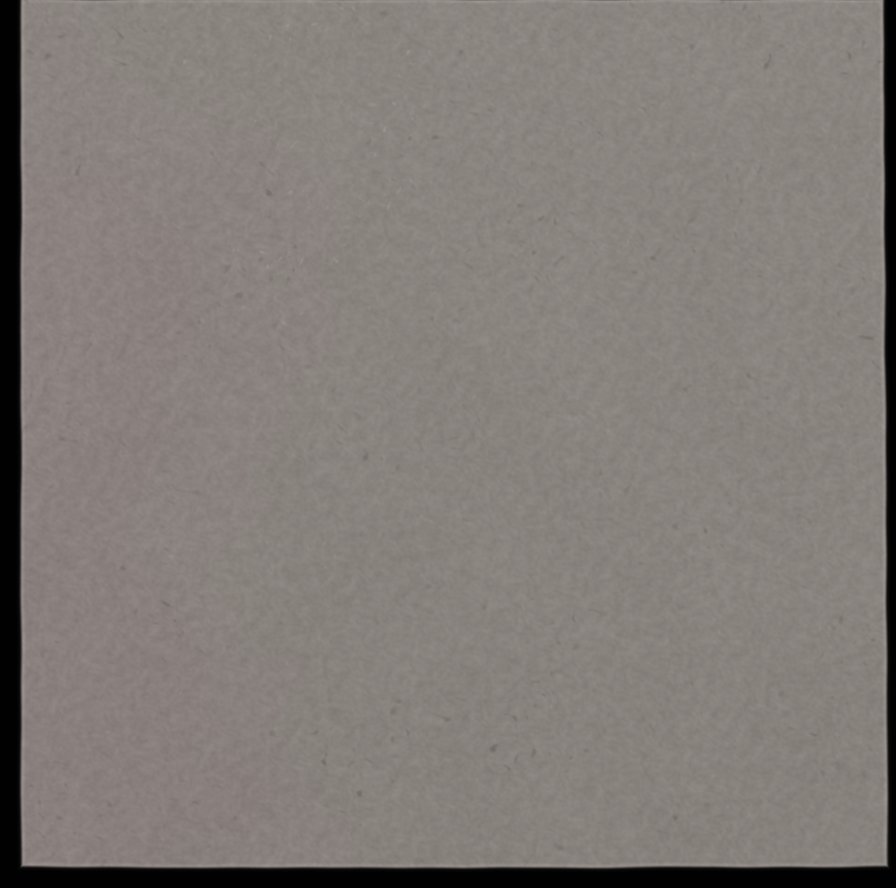
A Shadertoy shader for this texture:

```glsl
// A matte grey stone tile with fine grain and a pinkish tint, lying on black.

vec2 randomGradient(vec2 cell) {
    vec3 h = fract(cell.xyx * vec3(0.1031, 0.1030, 0.0973));
    h += dot(h, h.yzx + 33.33);
    float angle = 6.2832 * fract((h.x + h.y) * h.z);
    return vec2(cos(angle), sin(angle));
}

// Gradient noise, roughly -0.7 to 0.7
float gradientNoise(vec2 p) {
    vec2 i = floor(p), f = fract(p);
    vec2 u = f * f * f * (f * (f * 6.0 - 15.0) + 10.0);
    vec2 e = vec2(1.0, 0.0);
    float a = dot(randomGradient(i), f);
    float b = dot(randomGradient(i + e.xy), f - e.xy);
    float c = dot(randomGradient(i + e.yx), f - e.yx);
    float d = dot(randomGradient(i + e.xx), f - e.xx);
    return mix(mix(a, b, u.x), mix(c, d, u.x), u.y);
}

float fbm(vec2 p) {
    float sum = 0.0, amplitude = 0.5;
    for (int k = 0; k < 4; k++) {
        sum += amplitude * gradientNoise(p);
        p = mat2(0.8, 0.6, -0.6, 0.8) * p * 2.03 + 17.3;
        amplitude *= 0.55;
    }
    return sum;
}

// Distance to the slightly skewed tile border, positive inside
float tileDistance(vec2 uv) {
    float wobble = 0.0015 * gradientNoise(uv * 14.0 + 5.0);
    float left = uv.x - 0.0235;
    float right = 0.991 - 0.005 * uv.y - uv.x;
    float bottom = uv.y - 0.0225 - 0.003 * abs(uv.x - 0.45);
    float top = 1.001 - uv.y;
    return min(min(left, right), min(bottom, top)) + wobble;
}

void mainImage(out vec4 fragColor, in vec2 fragCoord) {
    vec2 uv = fragCoord / iResolution.xy;
    vec2 p = fragCoord / iResolution.y;

    // Pink tint, strongest on the left side
    float pinkness = 1.0 - smoothstep(0.05, 0.5, uv.x + 0.5 * fbm(p * 4.0 + 3.0));
    pinkness *= 1.0 - 0.7 * smoothstep(0.72, 0.95, uv.y);
    vec3 color = mix(vec3(0.535, 0.515, 0.494), vec3(0.541, 0.503, 0.495), pinkness);

    // Broad mottling and a faint brightening towards the top
    color += 0.018 * fbm(p * 7.0) + 0.016 * (uv.y - 0.5);

    // Fine grain, drawn out along a falling diagonal
    vec2 q = mat2(0.87, 0.5, -0.5, 0.87) * p + 0.008 * gradientNoise(p * 30.0);
    float grain = gradientNoise(q * vec2(85.0, 60.0))
                + gradientNoise(q * vec2(130.0, 170.0) + 41.0)
                + 0.6 * gradientNoise(p * 240.0 + 9.0);
    color += 0.026 * grain;

    // Sparse dark pits and pale flecks, gathered in patches
    float patches = smoothstep(-0.1, 0.35, fbm(p * 9.0 + 23.0));
    float pits = smoothstep(0.30, 0.62, gradientNoise(q * vec2(75.0, 100.0) + 71.0));
    color -= 0.085 * pits * patches;
    float paleArea = 1.0 - 0.7 * smoothstep(0.0, 0.3, distance(uv, vec2(0.36, 0.82)));
    float flecks = smoothstep(0.32, 0.62, gradientNoise(q * vec2(150.0, 110.0) + 13.0));
    color += 0.09 * flecks * paleArea * smoothstep(-0.2, 0.3, fbm(p * 12.0 + 57.0));

    // Pale worn rim and soft edge against the black ground
    float d = tileDistance(uv);
    color += 0.045 * (1.0 - smoothstep(0.002, 0.006, d));
    vec3 ground = vec3(0.006, 0.002, 0.002) + 0.05 * smoothstep(-0.006, 0.0, d);
    float blur = max(0.0022, 0.7 / iResolution.y);
    fragColor = vec4(mix(ground, color, smoothstep(-blur, blur, d)), 1.0);
}
```
